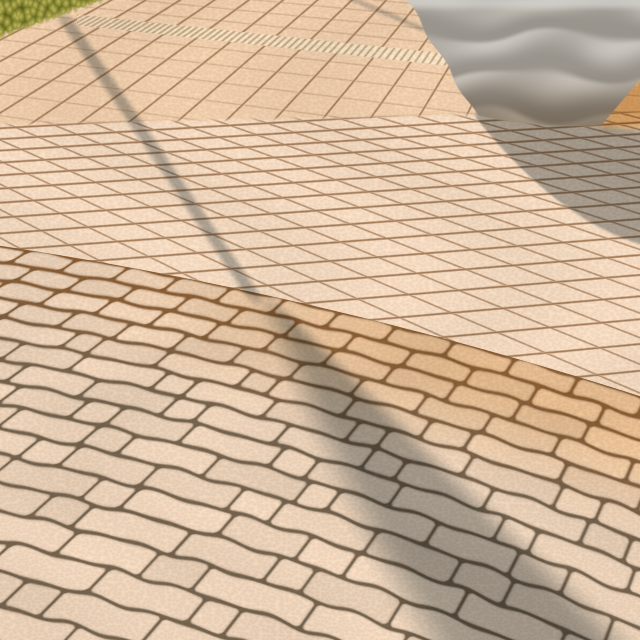
Write a three.js fragment shader that draws this texture.

```glsl
varying vec2 vUv;

const float HORIZON = 0.488;  // height of the vanishing line above the canvas

float hash(vec2 p) {
  return fract(sin(dot(p, vec2(127.1, 311.7))) * 43758.5);
}

// Distance to the nearest jittered cell point
float cellular(vec2 p) {
  float nearest = 1.0;
  for (int j = -1; j <= 1; j++) {
    for (int i = -1; i <= 1; i++) {
      vec2 cell = floor(p) + vec2(float(i), float(j));
      vec2 point = cell + vec2(hash(cell), hash(cell + 17.3));
      nearest = min(nearest, length(p - point));
    }
  }
  return nearest;
}

float below(float edge, float x, float soft) {
  return 1.0 - smoothstep(edge - soft, edge + soft, x);
}

float band(float x, float lo, float hi, float soft) {
  return below(hi, x, soft) * (1.0 - below(lo, x, soft));
}

float segment(vec2 p, vec2 a, vec2 b) {
  vec2 ab = b - a;
  return length(p - a - ab * clamp(dot(p - a, ab) / dot(ab, ab), 0.0, 1.0));
}

float roundBox(vec2 p, vec2 size, float radius) {
  vec2 q = abs(p) - size + radius;
  return length(max(q, 0.0)) + min(max(q.x, q.y), 0.0) - radius;
}

// Lines on the ground that meet at one point of the horizon
float fan(vec2 p, float depth, float vanish, float pitch, float width) {
  float c = (p.x - vanish) / depth;
  float dist = abs(fract(c / pitch) - 0.5) * pitch * depth / sqrt(1.0 + c * c);
  return below(width, dist, 0.0015);
}

vec3 slabs(vec2 p, float depth, vec3 stone, vec3 joint) {
  float slanted = fan(p, depth, -1.59, 0.1, 0.0012);
  float level = fan(p, depth, 11.8, 0.413, 0.0015);
  return mix(stone, joint, max(slanted * 0.7, level * 0.85));
}

vec3 farPaving(vec2 p, float depth, vec3 stone, vec3 joint) {
  float cross = fan(p, depth, 1.06, 0.11, 0.0014);
  float along = fan(p, depth, -4.7, 0.38, 0.001);
  vec3 color = mix(stone, joint, max(cross * 0.8, along * 0.3));
  // Slatted drain
  float lane = (p.x + 4.7) / depth;
  float drain = band(lane, 9.14, 9.44, 0.02) * step(0.12, p.x);
  float slot = fan(p, depth, 1.06, 0.021, 0.0016);
  return mix(color, mix(vec3(0.95, 0.88, 0.76), joint, slot * 0.5), drain);
}

// Curved courses of long, medium and short bricks
vec3 bricks(vec2 p, float depth, float rim, vec3 stone, vec3 joint) {
  float wobble = 0.04 * sin(p.x * 43.0 + p.y * 29.0) + 0.03 * sin(p.x * 97.0 - p.y * 61.0);
  float course = 68.0 * (1.0 - sqrt(rim / depth)) + wobble;
  float row = floor(course);
  float u = (p.x - 1.5) / (depth * 0.33) + hash(vec2(row, 4.0));
  vec2 cell = vec2(floor(u), row);
  float f = fract(u);
  float mixed = step(3.5, row);
  float first = mix(0.333, 0.36 + 0.1 * hash(cell), mixed);
  float second = mix(0.667, 0.78 + 0.08 * hash(cell + 9.0), mixed);
  float lo = f < first ? 0.0 : (f < second ? first : second);
  float hi = f < first ? first : (f < second ? second : 1.0);
  vec2 scale = vec2(0.254 * depth, depth * sqrt(depth / rim) / 34.0);
  vec2 local = vec2(f - 0.5 * (lo + hi), fract(course) - 0.5) * scale;
  float gap = 0.0018 + 0.0006 * hash(cell + lo * 13.0);
  float edge = roundBox(local, 0.5 * vec2(hi - lo, 0.97) * scale - gap, 0.007);
  float tone = 0.97 + 0.06 * hash(cell + lo * 31.0);
  float warm = below(4.0, course, 2.5) * smoothstep(0.0, 0.75, p.x);
  vec3 face = mix(stone, vec3(0.88, 0.69, 0.49), warm * 0.7) * tone;
  face *= 1.0 - 0.08 * smoothstep(-0.005, 0.0, edge);
  vec3 mortar = mix(joint, vec3(0.53, 0.36, 0.2), below(4.0, course, 3.0));
  return mix(mortar, face, below(0.0, edge, 0.002));
}

float poleShadow(vec2 p) {
  float center = 0.104 + 0.68 * (p.y - 0.033);
  float thin = below(0.011, abs(p.x - center), 0.008) * band(p.y, 0.025, 0.47, 0.02);
  float s = max(p.y - 0.46, 0.0);
  float left = smoothstep(-0.02, 0.04 + 0.08 * s, p.x - 0.402 - 0.35 * s - 0.17 * s * s);
  float right = below(0.418 + 1.01 * s, p.x, 0.014 + 0.06 * s);
  return max(thin * 0.9, left * right * smoothstep(0.44, 0.5, p.y));
}

float planterShadow(vec2 p) {
  float t = p.x - 0.742;
  float front = below(0.182 + 1.25 * t - 1.85 * t * t, p.y, 0.004);
  return front * smoothstep(0.17, 0.185, p.y - 0.1 * t) * smoothstep(-0.005, 0.005, t);
}

float planterMask(vec2 p) {
  float left = 0.636 + 0.6 * p.y + 0.003 * sin(p.y * 80.0);
  float right = 1.0 - 0.84 * (p.y - 0.124);
  float base = 0.197 - 0.8 * (p.x - 0.89) * (p.x - 0.89);
  return band(p.x, left, right, 0.002) * below(base, p.y, 0.002);
}

// Broad uneven folds, pale on their crests
vec3 planterColor(vec2 p) {
  float wave = 0.011 * sin(p.x * 22.0 + p.y * 23.0) + 0.004 * sin(p.x * 41.0 - p.y * 30.0);
  float fold = fract((p.y + wave) / 0.062 + 0.2);
  float light = smoothstep(0.0, 0.2, fold) * (1.0 - smoothstep(0.2, 0.9, fold));
  light *= 0.75 + 0.25 * sin(p.x * 31.0 + p.y * 40.0);
  vec3 color = mix(vec3(0.6, 0.58, 0.55), vec3(0.79, 0.77, 0.74), light);
  color = mix(color, vec3(0.82, 0.81, 0.79), 0.8 * below(0.012, p.y, 0.008));
  return color * mix(vec3(1.0), vec3(0.78, 0.73, 0.66), smoothstep(0.1, 0.2, p.y));
}

void main() {
  vec2 p = vec2(vUv.x, 1.0 - vUv.y);  // y measured down from the top edge
  float depth = p.y + HORIZON;
  float rim = 0.872 + 0.15 * p.x + 0.085 * p.x * p.x;
  vec3 joint = vec3(0.58, 0.42, 0.28);

  // Three zones of paving
  vec3 color = farPaving(p, depth, vec3(0.93, 0.8, 0.67), joint);
  vec3 middle = slabs(p, depth, vec3(0.95, 0.85, 0.75), joint);
  color = mix(color, middle, smoothstep(0.19, 0.199, p.y + 0.02 * p.x));
  vec3 near = bricks(p, depth, rim, vec3(0.92, 0.82, 0.72), vec3(0.45, 0.38, 0.3));
  color = mix(color, near, smoothstep(-0.001, 0.001, depth - rim));

  // Stone grain, broad stains and a golden strip behind the planter
  color *= 0.96 + 0.08 * cellular(p * vec2(150.0, 210.0));
  color *= 1.0 + 0.015 * sin(p.x * 17.0 + 3.0 * sin(p.y * 11.0));
  float strip = smoothstep(0.92, 0.95, p.x) * below(0.2, p.y, 0.01);
  color *= mix(vec3(1.0), vec3(0.85, 0.72, 0.52), strip);

  // Cast shadows
  float shade = max(poleShadow(p), planterShadow(p));
  float streak = segment(p, vec2(0.53, -0.01), vec2(0.66, 0.045));
  shade = max(shade, 0.6 * below(0.004, streak, 0.004));
  color *= mix(vec3(1.0), vec3(0.68, 0.71, 0.73), shade);

  // Grass corner
  float blades = cellular(p * vec2(110.0, 80.0));
  float lawn = below(0.062, p.y + 0.36 * p.x + 0.012 * blades, 0.005);
  vec3 grass = mix(vec3(0.74, 0.71, 0.34), vec3(0.32, 0.35, 0.08), blades);
  color = mix(color, grass, lawn);

  color = mix(color, planterColor(p), planterMask(p));
  gl_FragColor = vec4(color, 1.0);
}
```
